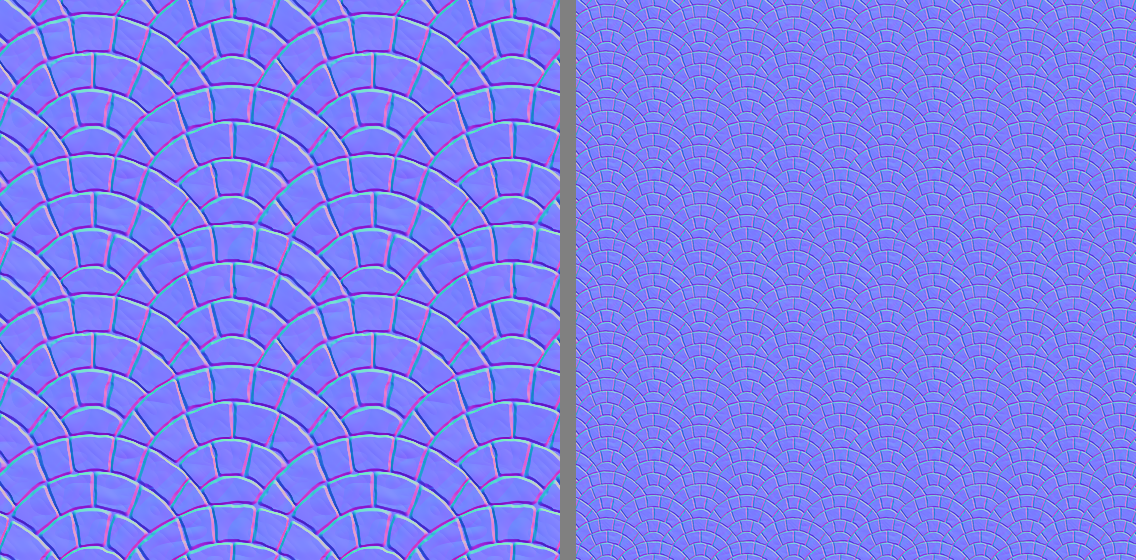
Left: one tile. Right: repeated 3 by 3.
Reproduce this texture map procedurally as a WebGL 2 fragment shader.

```glsl
#version 300 es
precision highp float;
// Tangent-space normal map of worn cobblestones laid in overlapping fans.

uniform vec2 u_resolution;
out vec4 fragColor;

// One unit is the spacing of fan columns; wear and variation repeat every two units.
const float UNITS = 4.0;
const float PERIOD = 2.0;
const vec2 FIRST_APEX = vec2(0.661, 0.896);
const float FAN_RADIUS = 0.9375;
const float RADIUS_STEP = 0.2135;
const float CENTER_STEP = 0.052;
const float JOINT_FOCUS = 1.224;
const float BEVEL_MIN = 0.013;
const float BEVEL_MAX = 0.025;
const float BEVEL_HEIGHT = 0.025;
const float ROUNDING = 0.022;
const float NONE = 9.0;

// Joint angles on either side of the fan axis, from the outer ring inward.
const vec3 JOINTS[4] = vec3[4](
    vec3(0.135, 0.345, 0.653), vec3(0.0, 0.372, NONE),
    vec3(0.22, NONE, NONE), vec3(NONE));

float hash(vec2 p) {
    vec3 v = fract(vec3(p.xyx) * 0.1031);
    v += dot(v, v.yzx + 33.33);
    return fract((v.x + v.y) * v.z);
}

// Value noise with a whole number of cells per period.
float noise(vec2 p, vec2 frequency) {
    vec2 cell = floor(p * frequency);
    vec2 f = fract(p * frequency);
    vec2 wrap = PERIOD * frequency;
    vec2 a = mod(cell, wrap) + frequency * 3.0;
    vec2 b = mod(cell + 1.0, wrap) + frequency * 3.0;
    f = f * f * (3.0 - 2.0 * f);
    return mix(mix(hash(a), hash(vec2(b.x, a.y)), f.x),
               mix(hash(vec2(a.x, b.y)), hash(b), f.x), f.y);
}

float smoothMin(float a, float b, float k) {
    float h = max(k - abs(a - b), 0.0) / k;
    return min(a, b) - 0.25 * h * h * k;
}

// Apex of the lowest fan that covers s; lower fans lie over upper ones.
vec2 findApex(vec2 s) {
    vec2 apex = vec2(0.0, 1000.0);
    for (int k = -1; k <= 1; k++) {
        float column = floor(s.x + 0.5) + float(k);
        float dx = s.x - column;
        if (abs(dx) >= FAN_RADIUS) continue;
        float stagger = 0.5 * mod(column, 2.0);
        float drop = FAN_RADIUS - sqrt(FAN_RADIUS * FAN_RADIUS - dx * dx);
        float top = ceil(s.y + drop + stagger) - stagger;
        if (top < apex.y) apex = vec2(column, top);
    }
    return apex;
}

// x: distance to the edge of the stone, y: random value of the stone.
vec2 stone(vec2 p) {
    vec2 s = p - FIRST_APEX;
    vec2 apex = findApex(s);
    vec2 q = s - apex;
    vec2 fan = mod(apex, PERIOD);

    // Fans overlapping from the sides and from below
    float side = length(vec2(abs(q.x) - 1.0, q.y + 0.5 + FAN_RADIUS)) - FAN_RADIUS;
    float below = length(vec2(q.x, q.y + 1.0 + FAN_RADIUS)) - FAN_RADIUS;
    float edge = smoothMin(side, below, ROUNDING);

    // Rings inside the fan
    int ring = 0;
    float outer = 0.0;
    for (int i = 0; i < 4; i++) {
        float n = float(i);
        float radius = FAN_RADIUS - RADIUS_STEP * n;
        float gap = radius - length(q + vec2(0.0, FAN_RADIUS + CENTER_STEP * n));
        if (gap < 0.0) {
            edge = smoothMin(edge, -gap, ROUNDING);
            break;
        }
        ring = i;
        outer = gap;
    }
    edge = smoothMin(edge, outer, ROUNDING);

    // Joints between stones of a ring
    vec2 ray = q + vec2(0.0, JOINT_FOCUS);
    float skew = 0.024 * (hash(fan * 7.0 + float(ring) * 3.7 + 1.3) - 0.5);
    float angle = atan(ray.x, ray.y) - skew;
    vec3 offset = abs(angle) - JOINTS[ring];
    vec3 gaps = abs(offset) * length(ray);
    edge = smoothMin(edge, min(gaps.x, min(gaps.y, gaps.z)), ROUNDING);
    float index = dot(step(0.0, offset), vec3(1.0)) * sign(angle);
    return vec2(edge, hash(fan * 5.0 + vec2(index + 11.0, float(ring) * 9.0 + 2.0)));
}

// Uneven outlines
vec2 warp(vec2 p) {
    vec2 broad = vec2(noise(p, vec2(4.0)), noise(p, vec2(5.0))) - 0.5;
    vec2 fine = vec2(noise(p, vec2(15.0)), noise(p, vec2(17.0))) - 0.5;
    return p + 0.014 * broad + 0.008 * fine;
}

float height(vec2 p) {
    float chip = 0.007 * smoothstep(0.6, 0.9, noise(p, vec2(13.0)));
    float edge = stone(warp(p)).x - chip;
    float width = mix(BEVEL_MIN, BEVEL_MAX, noise(p, vec2(9.0)));
    float ramp = clamp(edge / width, 0.0, 1.0);
    float bevel = BEVEL_HEIGHT * mix(ramp, smoothstep(0.0, 1.0, ramp), 0.5);
    // Chiselled folds in crossing directions
    vec2 d = vec2(p.x + p.y, p.y - p.x);
    vec2 bend = p + 0.12 * vec2(noise(p, vec2(3.0)), noise(d, vec2(3.0)));
    float folds = 0.012 * abs(noise(d, vec2(2.0, 4.0)) - 0.5)
                + 0.009 * abs(noise(bend, vec2(5.0, 8.0)) - 0.5)
                + 0.003 * abs(noise(d, vec2(13.0, 8.0)) - 0.5);
    return bevel + folds;
}

void main() {
    vec2 p = gl_FragCoord.xy / u_resolution * UNITS;
    vec2 e = vec2(0.0028, 0.0);
    vec2 slope = vec2(height(p + e.xy) - height(p - e.xy),
                      height(p + e.yx) - height(p - e.yx)) / (2.0 * e.x);
    float turn = 6.2832 * stone(warp(p)).y;
    slope += 0.02 * vec2(cos(turn), sin(turn)) + vec2(0.015, 0.0);
    vec3 normal = normalize(vec3(-slope, 1.0));
    fragColor = vec4(0.5 + 0.5 * normal, 1.0);
}
```
